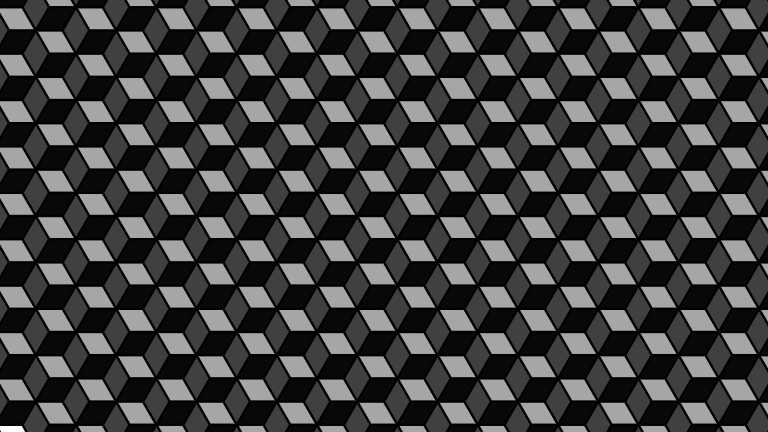
This pattern is drawn by a Shadertoy shader. Its source:

```glsl
// Tumbling blocks: isometric cubes of three grey rhombi with thin black seams.

const float EDGE = 0.062;         // rhombus side, in canvas heights
const float SEAM = 0.0028;        // half width of the dark seam
const float SIN60 = 0.8660254;

const vec3 SEAM_COLOR  = vec3(0.005);
const vec3 RIGHT_COLOR = vec3(0.25);
const vec3 TOP_COLOR   = vec3(0.03);
const vec3 FRONT_COLOR = vec3(0.65);
const vec3 LIT_COLOR   = vec3(1.0);

struct Tile {
    vec2 center;   // centre of the cube that owns the tile
    int face;      // 0 right, 1 upper left, 2 lower left
    float inset;   // distance inwards from the tile's outline
};

// Nearest centre in a lattice of flat-topped hexagons.
vec2 hexCenter(vec2 p, float side) {
    vec2 period = side * vec2(3.0, 2.0 * SIN60);
    vec2 a = period * floor(p / period + 0.5);
    vec2 b = period * (floor(p / period) + 0.5);
    return distance(p, a) < distance(p, b) ? a : b;
}

// Distance inside a rhombus that points along axis from the origin.
float rhombusInset(vec2 q, vec2 axis, float side) {
    float along = abs(dot(q, axis) - 0.5 * side);
    float across = abs(dot(q, vec2(-axis.y, axis.x)));
    return SIN60 * (0.5 * side - along) - 0.5 * across;
}

Tile findTile(vec2 p, float side) {
    vec2 center = hexCenter(p, side);
    Tile tile = Tile(center, 0, -1.0);
    for (int i = 0; i < 3; i++) {
        float angle = radians(120.0) * float(i);
        float inset = rhombusInset(p - center, vec2(cos(angle), sin(angle)), side);
        if (inset > tile.inset) {
            tile.face = i;
            tile.inset = inset;
        }
    }
    return tile;
}

vec3 faceColor(int face) {
    return face == 0 ? RIGHT_COLOR : face == 1 ? TOP_COLOR : FRONT_COLOR;
}

bool sameTile(Tile a, Tile b, float side) {
    return a.face == b.face && distance(a.center, b.center) < 0.1 * side;
}

void mainImage(out vec4 fragColor, in vec2 fragCoord) {
    vec2 p = (fragCoord - 0.5 * iResolution.xy) / iResolution.y;
    float pixel = 1.0 / iResolution.y;

    Tile tile = findTile(p, EDGE);
    vec3 color = faceColor(tile.face);

    // One lit tile in the lower left corner
    vec2 corner = -0.5 * iResolution.xy / iResolution.y;
    Tile lit = findTile(corner + 0.005, EDGE);
    if (sameTile(tile, lit, EDGE)) color = LIT_COLOR;

    // Seams with smoothed edges
    float fill = clamp((tile.inset - SEAM) / pixel + 0.5, 0.0, 1.0);
    fragColor = vec4(mix(SEAM_COLOR, color, fill), 1.0);
}
```
